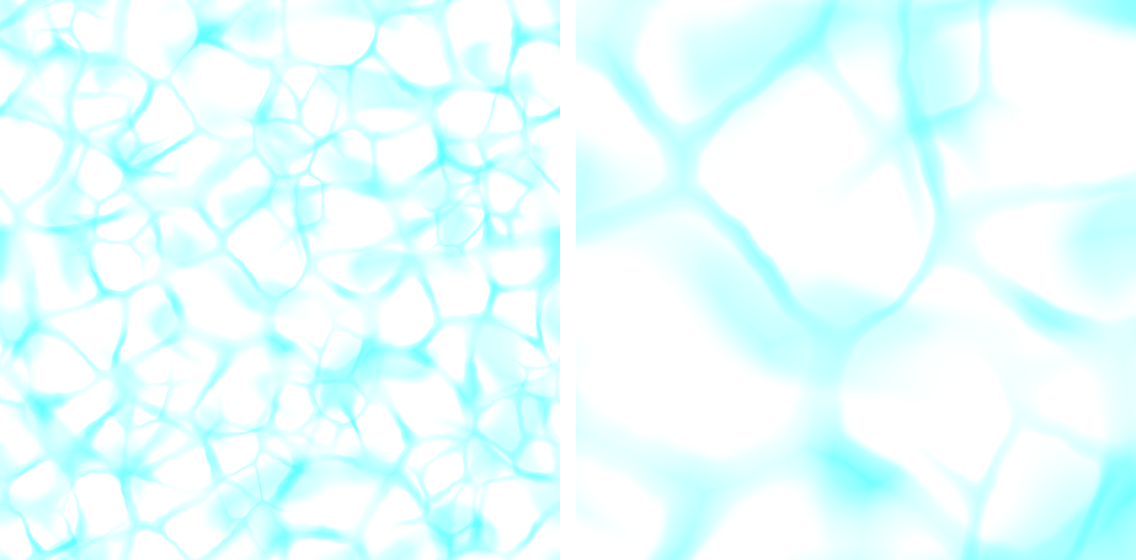
Left, the full canvas; right, a detail of the centre.
Reproduce this texture procedurally as a Shadertoy shader.

```glsl
// Seamless web of soft cyan veins between white, irregular rounded cells.

#define MAIN_CELLS 8.0     // cells per side, main web
#define FINE_CELLS 13.0    // cells per side, thin branches
#define WASH_CELLS 6.0     // cells per side, pale smears
#define JUNCTION 14.0      // higher = sharper cell corners
#define THIN 0.07          // narrowest vein, in cell units
#define WIDE 0.34          // widest vein, in cell units
#define FAINT 0.10         // weakest tint
#define STRONG 0.46        // deepest tint
#define WARP 0.010         // slow bending of the web
#define RAGGED 0.0012      // fine roughness of the rims

const float TAU = 6.2831853;

vec2 hash2(vec2 p) {
    vec2 q = vec2(dot(p, vec2(127.1, 311.7)), dot(p, vec2(269.5, 183.3)));
    return fract(sin(q) * 43758.547);
}

// Layered sines with whole wave numbers: smooth, periodic, about 0 to 1.
float waves(vec2 uv, float frequency, float seed) {
    float sum = 0.0;
    for (int i = 0; i < 7; i++) {
        vec2 h = hash2(vec2(float(i) + 1.0, seed));
        float angle = 2.4 * float(i) + seed;
        vec2 k = round(frequency * (0.6 + 0.8 * h.x) * vec2(cos(angle), sin(angle)));
        sum += sin(TAU * (dot(k, uv) + h.y));
    }
    return clamp(0.5 + 0.16 * sum, 0.0, 1.0);
}

// Wrapped cellular noise. x: rounded gap to the cell border, y: cell's random value.
vec2 cellGap(vec2 uv, float cells, float seed) {
    vec2 p = uv * cells, base = floor(p);
    float nearest = 9.0, total = 0.0, id = 0.0;
    for (int y = -2; y <= 2; y++)
    for (int x = -2; x <= 2; x++) {
        vec2 cell = base + vec2(x, y);
        vec2 wrapped = mod(cell, cells) + seed;
        float d = length(cell + hash2(wrapped) - p);
        total += exp(-JUNCTION * d);
        if (d < nearest) {
            nearest = d;
            id = hash2(wrapped + 57.0).x;
        }
    }
    float web = total * exp(JUNCTION * nearest) - 1.0;
    return vec2(-log(max(web, 1e-5)) / JUNCTION, id);
}

// Vein profile: crisp pale rim, deeper core, deepest at the junctions.
float vein(vec2 cell, float width) {
    float soft = max(0.45 * width, 0.04);
    float rim = 1.0 - smoothstep(width - soft, width, cell.x);
    float core = 1.0 - max(cell.x, 0.0) / width - 6.0 * min(cell.x, 0.0);
    return rim * (0.3 + 0.7 * core);
}

void mainImage(out vec4 fragColor, in vec2 fragCoord) {
    vec2 uv = fragCoord / iResolution.xy;

    // Bend the web slowly and roughen its rims
    vec2 bend = vec2(waves(uv, 5.0, 1.0), waves(uv, 5.0, 2.0)) - 0.5;
    vec2 rough = vec2(waves(uv, 36.0, 3.0), waves(uv, 36.0, 4.0)) - 0.5;
    vec2 p = uv + 2.0 * WARP * bend + 2.0 * RAGGED * rough;

    // Main web: width varies by cell and place, depth by place
    vec2 cell = cellGap(p, MAIN_CELLS, 11.0);
    float spread = waves(uv, 5.0, 5.0);
    float depth = waves(uv, 8.0, 6.0);
    float width = mix(THIN, WIDE, spread * (0.3 + 0.7 * cell.y));
    float mainTint = vein(cell, width) * mix(FAINT, STRONG, depth * depth);

    // Thin branches, only in some regions
    cell = cellGap(p, FINE_CELLS, 37.0);
    float region = smoothstep(0.45, 0.75, waves(uv, 3.0, 7.0));
    width = mix(THIN, WIDE, 0.6 * cell.y);
    float fineTint = vein(cell, width) * region * mix(FAINT, 0.6 * STRONG, depth);

    // Pale broad smears
    cell = cellGap(p, WASH_CELLS, 71.0);
    float patches = smoothstep(0.45, 0.8, waves(uv, 6.0, 8.0));
    float washTint = vein(cell, 1.3 * WIDE) * patches * 0.22;

    float white = (1.0 - mainTint) * (1.0 - fineTint) * (1.0 - washTint);
    fragColor = vec4(max(white, 0.4), 1.0, 1.0, 1.0);
}
```
